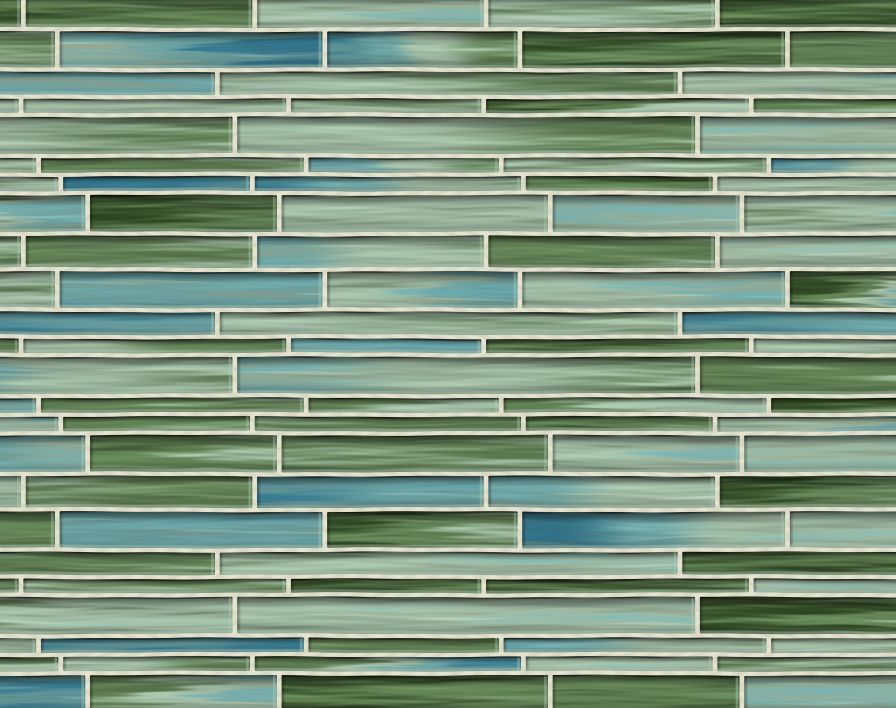
Reproduce this pattern procedurally as a Shadertoy shader.

```glsl
// Mosaic of long hand-brushed glass tiles in green and aqua, set in cream grout.

// Row tops within one set of eight rows; a set is 205.5 units high, the canvas 606.
const float rowTops[9] = float[9](0.0, 30.5, 65.0, 88.0, 103.5, 138.5, 154.5, 170.5, 205.5);

// Per row: offset of the first joint, length of the first tile in the 396 unit run.
const vec2 rowJoints[8] = vec2[8](
    vec2(20, 198), vec2(49, 229), vec2(186, 396), vec2(18, 229),
    vec2(201, 396), vec2(33, 229), vec2(52, 164), vec2(75, 164));

float hash(vec3 p) {
    p = fract(p * vec3(0.1031, 0.1130, 0.0973));
    p += dot(p, p.yzx + 33.33);
    return fract((p.x + p.y) * p.z);
}

float roundedBox(vec2 p, vec2 halfSize, float radius) {
    vec2 q = abs(p) - halfSize + radius;
    return length(max(q, 0.0)) + min(max(q.x, q.y), 0.0) - radius;
}

// Layered sines drawn out along x, like the bristle marks of a wide brush.
float brushMarks(vec2 p, float seed) {
    float sum = 0.0, amplitude = 0.5, frequency = 0.25;
    for (int i = 0; i < 5; i++) {
        float layer = float(i);
        p.y += 1.2 * sin(p.x * 0.013 + seed * 23.0 + layer * 2.0);
        float bend = 1.5 * sin(p.x * 0.011 * (layer + 1.0) + seed * 17.0 + layer);
        sum += amplitude * sin(p.y * frequency + seed * 40.0 + layer * 1.7 + bend);
        frequency *= 1.6;
        amplitude *= 0.75;
    }
    return sum;
}

// Glaze scale from dark forest through sage to deep blue.
vec3 glaze(float t) {
    vec3 color = mix(vec3(0.20, 0.30, 0.15), vec3(0.38, 0.50, 0.33), smoothstep(-0.05, 0.2, t));
    color = mix(color, vec3(0.62, 0.72, 0.63), smoothstep(0.28, 0.52, t));
    color = mix(color, vec3(0.42, 0.63, 0.63), smoothstep(0.62, 0.80, t));
    return mix(color, vec3(0.19, 0.43, 0.51), smoothstep(0.83, 1.02, t));
}

void mainImage(out vec4 fragColor, in vec2 fragCoord) {
    float pixel = 606.0 / iResolution.y;
    vec2 p = vec2(fragCoord.x, iResolution.y - fragCoord.y) * pixel;

    // Slightly uneven setting of the rows
    float y = p.y + 5.3 + 0.4 * sin(p.x * 0.019 + p.y * 0.03) + 0.2 * sin(p.x * 0.07 + p.y * 0.05);
    float set = floor(y / 205.5);
    y -= set * 205.5;
    int row = 0;
    for (int i = 1; i < 8; i++) if (y >= rowTops[i]) row = i;

    // Tile within the row
    vec2 joint = rowJoints[row];
    float x = p.x - joint.x;
    float run = floor(x / 396.0);
    x -= run * 396.0;
    float second = step(joint.y, x);
    vec2 size = vec2(mix(joint.y, 396.0 - joint.y, second), rowTops[row + 1] - rowTops[row]);
    vec2 local = vec2(x - second * joint.y, y - rowTops[row]);
    vec3 id = vec3(float(row) + 8.0 * set + 11.0, run * 2.0 + second + 7.0, 3.0);
    float seed = hash(id);
    float edge = roundedBox(local - 0.5 * size, 0.5 * size - vec2(2.0, 1.8), 1.0);

    // Brushed glaze, drifting from one tone to another along the tile
    float marks = brushMarks(local, seed);
    float startTone = hash(id + 5.0);
    float endTone = mix(startTone, hash(id + 13.0), hash(id + 29.0));
    float drift = smoothstep(0.1, 0.9, local.x / size.x + 0.15 * marks);
    vec3 glass = glaze(mix(startTone, endTone, drift) + 0.09 * marks);
    glass *= 1.0 + 0.11 * marks;
    glass += 0.07 * smoothstep(0.55, 1.1, brushMarks(local * vec2(0.7, 1.1) + 31.0, seed + 0.37));

    // Shade under the top and left edges, a soft fall-off below
    float below = local.y - 1.8, above = size.y - 1.8 - local.y;
    float fromLeft = local.x - 2.0, fromRight = size.x - 2.0 - local.x;
    glass *= mix(0.52, 1.0, smoothstep(0.0, 2.0 + 0.25 * size.y, below));
    glass *= mix(0.72, 1.0, smoothstep(0.5, 4.0, fromLeft));
    glass *= mix(0.90 - 0.15 * seed, 1.0, smoothstep(0.0, 0.3 * size.y, above));

    // Pale cut edges along the bottom and right
    vec3 cutGlass = vec3(0.70, 0.80, 0.73);
    glass = mix(glass, cutGlass, 0.45 * (1.0 - smoothstep(0.4, 1.2 + pixel, abs(above - 1.2))));
    glass = mix(glass, cutGlass, 0.40 * (1.0 - smoothstep(0.4, 1.0 + pixel, abs(fromRight - 2.2))));

    // Broken dark gap where the glass meets the grout above
    float gap = 0.5 + 0.5 * sin(p.x * 0.06 + seed * 50.0 + 2.0 * sin(p.x * 0.023));
    glass *= 1.0 - 0.55 * gap * (1.0 - smoothstep(0.3, 1.0 + pixel, abs(below - 0.3)));

    // Grout with faint mottling
    vec3 grout = vec3(0.87, 0.87, 0.79) + 0.025 * sin(p.x * 0.31 + 3.0 * sin(p.y * 0.27));
    vec3 color = mix(glass, grout, smoothstep(-0.6 * pixel, 0.6 * pixel, edge));
    fragColor = vec4(clamp(color, 0.0, 1.0), 1.0);
}
```
